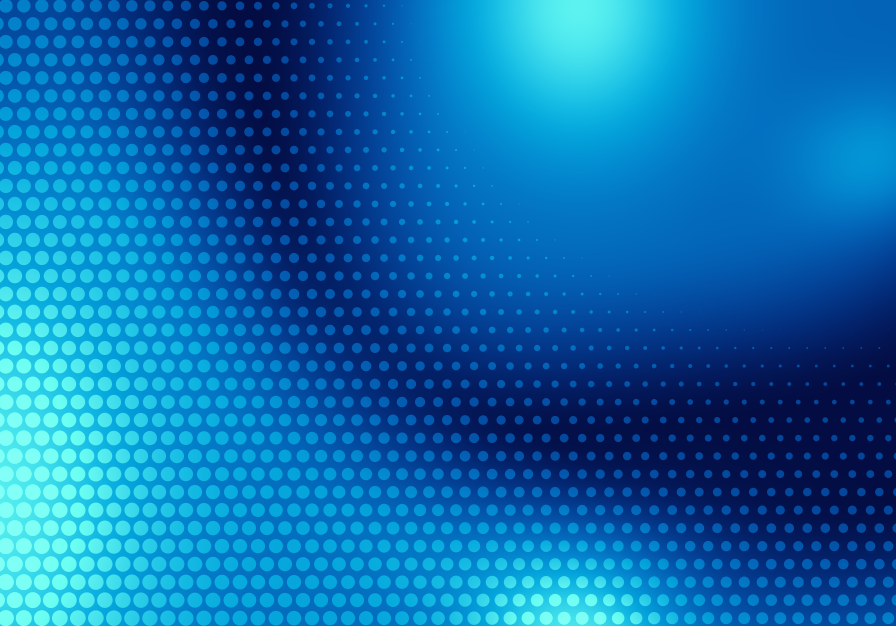
Write a WebGL 1 fragment shader that draws this background.

```glsl
precision highp float;
// Soft blue glows around a dark curved band, under a staggered halftone of dots.

uniform vec2 u_resolution;

// Elliptical soft light, 1 at its center.
float glow(vec2 p, vec2 center, vec2 size) {
  vec2 d = (p - center) / size;
  return exp(-dot(d, d));
}

// Navy through blue to pale cyan.
vec3 blueRamp(float light) {
  return vec3(0.01 + 0.5 * smoothstep(0.6, 1.15, light),
              light,
              1.0 - 0.85 * exp(-2.8 * light));
}

// Distance from the center of the arc that shapes the band and the dots.
float arcDistance(vec2 p) {
  return distance(p, vec2(1.338, 1.177));
}

float backgroundLight(vec2 p) {
  // Rounded, tilted blue field at the upper right
  vec2 e = p - vec2(1.078, 0.944);
  e.y -= 0.15 * e.x;
  e = abs(e) / vec2(0.493, 0.465);
  float field = pow(e.x * e.x * e.x + e.y * e.y * e.y, 1.0 / 3.0);
  float light = 0.05 + 0.34 * (1.0 - smoothstep(0.68, 1.36, field));

  // Blue area outside the band, dimmer at the top
  float outer = smoothstep(0.976, 1.301, arcDistance(p));
  light += 0.36 * outer * mix(1.0, 0.6, smoothstep(0.63, 1.0, p.y));

  // Glows: top, right, left, bottom and its wide halo
  light += 0.56 * glow(p, vec2(0.924, 0.991), vec2(0.195, 0.232));
  light += 0.20 * glow(p, vec2(1.403, 0.743), vec2(0.139, 0.102));
  light += 0.52 * glow(p, vec2(-0.019, 0.21), vec2(0.251, 0.409));
  light += 0.48 * glow(p, vec2(0.92, -0.013), vec2(0.158, 0.121));
  light += 0.12 * glow(p, vec2(0.892, 0.126), vec2(0.28, 0.112));
  return light;
}

// Coverage of the halftone dots, which grow away from the arc.
float halftone(vec2 p) {
  float pitch = 0.02877;
  vec2 q = (p - vec2(0.0093, 0.9907)) / pitch;
  q.x -= 0.5 * mod(floor(q.y + 0.5), 2.0);
  vec2 cell = fract(q + 0.5) - 0.5;
  float growth = max(arcDistance(p - cell * pitch) - 0.691, 0.0);
  float radius = 0.478 * (1.0 - exp(-growth / 0.409));
  float pixel = 1.0 / (u_resolution.y * pitch);
  float cover = clamp((radius - length(cell)) / pixel + 0.5, 0.0, 1.0);
  return cover * smoothstep(0.0, 0.05, radius);
}

void main() {
  vec2 p = gl_FragCoord.xy / u_resolution.y;
  float light = backgroundLight(p);
  vec3 color = mix(blueRamp(light), blueRamp(light + 0.22), halftone(p));
  gl_FragColor = vec4(color, 1.0);
}
```
